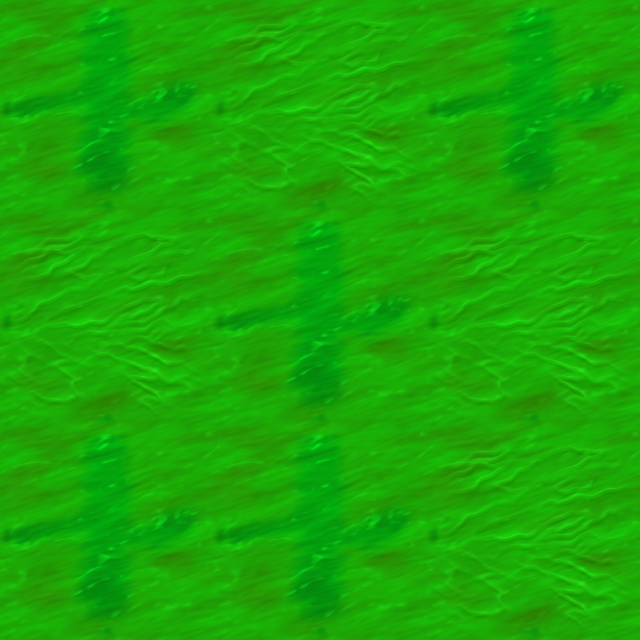
This texture is drawn by a three.js fragment shader. Its source:

```glsl
// Three by three cells of streaked green grass: five cells hold a soft dark cross,
// the other four hold embossed jagged ridges. All streaks come from gradient noise
// on a sheared lattice that wraps at every cell, so the cells join without a seam.
varying vec2 vUv;

vec2 gradientAt(vec2 i, vec3 lattice) {
  // Wrap the corner across, undoing the shear, then wrap it up
  float turns = floor((i.x + 0.5) / lattice.x);
  i = vec2(i.x - turns * lattice.x, mod(i.y + turns * lattice.z + 0.5, lattice.y) - 0.5);
  i = floor(i + 0.5);
  float h = fract(sin(dot(i, vec2(127.1, 311.7)) + dot(lattice, vec3(3.7, 1.3, 7.9))) * 43758.5);
  return vec2(cos(6.2832 * h), sin(6.2832 * h));
}

// lattice: steps across, steps up, steps risen from left to right
float shearNoise(vec2 p, vec3 lattice) {
  vec2 q = vec2(p.x * lattice.x, p.y * lattice.y - p.x * lattice.z);
  vec2 i = floor(q), f = q - i;
  vec2 u = f * f * f * (f * (f * 6.0 - 15.0) + 10.0);
  vec2 e = vec2(1.0, 0.0);
  float a = dot(gradientAt(i, lattice), f);
  float b = dot(gradientAt(i + e.xy, lattice), f - e.xy);
  float c = dot(gradientAt(i + e.yx, lattice), f - e.yx);
  float d = dot(gradientAt(i + e.xx, lattice), f - e.xx);
  return mix(mix(a, b, u.x), mix(c, d, u.x), u.y);
}

float segment(vec2 p, vec2 a, vec2 b) {
  vec2 pa = p - a, ba = b - a;
  return length(pa - ba * clamp(dot(pa, ba) / dot(ba, ba), 0.0, 1.0));
}

float blob(vec2 p, vec2 centre, vec2 size) {
  vec2 d = (p - centre) / size;
  return exp(-dot(d, d));
}

// Thin crests, rising in the upper part and falling in the lower part
float ridges(vec2 p) {
  p += 0.035 * vec2(shearNoise(p, vec3(9.0, 9.0, 2.0)), shearNoise(p, vec3(11.0, 13.0, 0.0)));
  float rising = abs(shearNoise(p, vec3(3.0, 13.0, 4.0)));
  float falling = abs(shearNoise(p, vec3(3.0, 12.0, -4.0)));
  return exp(-11.0 * mix(falling, rising, smoothstep(0.3, 0.48, p.y)));
}

void main() {
  vec2 cell = floor(vUv * 3.0);
  vec2 p = fract(vUv * 3.0);

  // Checkerboard of crosses, with the bottom row filled from the left
  float even = 1.0 - mod(cell.x + cell.y, 2.0);
  float hasCross = cell.y < 0.5 ? step(cell.x, 1.5) : even;

  // Streaks in three octaves
  vec2 w = p + vec2(0.0, 0.02 * shearNoise(p, vec3(5.0, 5.0, 1.0)));
  float streaks = 0.0, size = 1.0;
  for (int n = 0; n < 3; n++) {
    streaks += shearNoise(w, vec3(3.0, 14.0, 4.0) / size) * (0.3 + 0.7 * size);
    size *= 0.5;
  }

  // Grass fading to olive patches
  float patches = shearNoise(p, vec3(3.0, 5.0, 1.0)) + 0.4 * shearNoise(w, vec3(4.0, 11.0, 3.0));
  float olive = smoothstep(0.0, 0.55, patches) * 0.7;
  olive += 0.35 * blob(p, vec2(0.24, 0.26), vec2(0.1, 0.15)) * hasCross;
  olive += 0.3 * blob(p, vec2(0.5, 0.1), vec2(0.35, 0.045)) * (1.0 - hasCross);
  vec3 color = mix(vec3(0.105, 0.665, 0.022), vec3(0.17, 0.55, 0.01), min(olive, 1.0));

  // Soft cross with a tapered foot, and its dark ends
  vec2 c = p + 0.05 * vec2(shearNoise(p, vec3(4.0, 9.0, 3.0)), shearNoise(p, vec3(5.0, 7.0, 2.0)));
  float shaft = segment(c, vec2(0.5, 0.86), vec2(0.49, 0.22)) - 0.115;
  float leftArm = segment(c, vec2(0.08, 0.49), vec2(0.45, 0.53)) - 0.04;
  float rightArm = segment(c, vec2(0.5, 0.46), vec2(0.86, 0.52)) - 0.06;
  float crossArea = min(shaft, min(leftArm, rightArm)) + 0.035 * streaks;
  float cross = smoothstep(0.045, -0.05, crossArea) * hasCross;
  color = mix(color, vec3(0.005, 0.635, 0.05), 0.9 * cross);
  float depth = blob(p, vec2(0.48, 0.25), vec2(0.12, 0.11)) + 0.7 * blob(p, vec2(0.1, 0.49), vec2(0.1, 0.05));
  depth += 0.7 * blob(p, vec2(0.84, 0.51), vec2(0.1, 0.07)) + 0.4 * blob(p, vec2(0.5), vec2(0.14, 0.1));
  color.g -= 0.1 * depth * cross;

  // Small dark spots on the lower and left borders of every cell
  float spots = blob(p, vec2(0.5, 0.035), vec2(0.036, 0.022)) + blob(p, vec2(0.035, 0.49), vec2(0.022, 0.035));
  color = mix(color, vec3(0.03, 0.53, 0.03), 0.75 * min(spots, 1.0));

  // Streak relief with fine grain
  float grain = shearNoise(w, vec3(16.0, 56.0, 17.0));
  color += vec3(-0.015, 0.095, 0.01) * streaks + vec3(0.0, 0.035, 0.005) * grain;

  // Broken bright threads, strongest over the cross
  float thread = exp(-16.0 * abs(shearNoise(w, vec3(2.0, 9.0, 3.0))));
  float dashes = smoothstep(-0.1, 0.5, shearNoise(w, vec3(22.0, 40.0, 12.0)) + 0.6 * shearNoise(p, vec3(6.0, 7.0, 2.0)));
  color += vec3(0.03, 0.24, 0.06) * thread * dashes * (0.4 + 0.6 * cross);

  // Embossed ridges, faded out before the cell border
  vec2 border = smoothstep(vec2(0.02), vec2(0.16), min(p, 1.0 - p));
  float plain = (1.0 - hasCross) * border.x * border.y;
  float crest = ridges(p);
  float shadow = ridges(p + vec2(-0.006, 0.022));
  float strength = 0.5 + 0.9 * smoothstep(-0.3, 0.4, shearNoise(p, vec3(5.0, 7.0, 0.0)));
  color += vec3(0.03, 0.13, 0.04) * plain * strength * (crest - 0.7 * shadow);

  gl_FragColor = vec4(clamp(color, 0.0, 1.0), 1.0);
}
```
